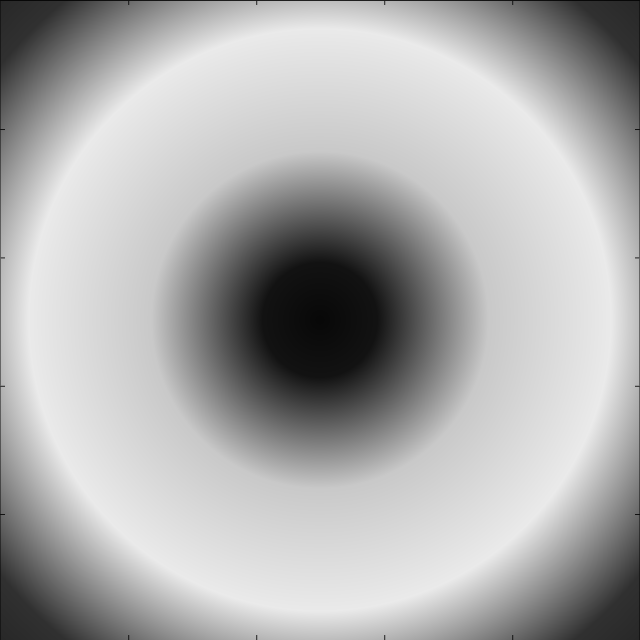
A Shadertoy shader for this background:

```glsl
// Concentric grey rings: a near-black core, a pale annulus and dark corners,
// shaded by a piecewise linear radial profile, with a hairline plot frame
// (open at the bottom) whose tick marks repeat every fifth of the canvas.

// Linear blend from value a at radius r0 to value b at radius r1, clamped outside.
float ramp(float r, float r0, float r1, float a, float b) {
    return mix(a, b, clamp((r - r0) / (r1 - r0), 0.0, 1.0));
}

// Grey level at a distance from the centre.
float radialShade(float r) {
    if (r < 0.09) return ramp(r, 0.0, 0.09, 0.03, 0.072);
    if (r < 0.262) return ramp(r, 0.09, 0.262, 0.072, 0.78);
    if (r < 0.455) return ramp(r, 0.262, 0.455, 0.785, 0.917);
    if (r < 0.638) return ramp(r, 0.455, 0.638, 0.917, 0.19);
    return ramp(r, 0.638, 0.707, 0.19, 0.155);
}

// Fraction of a pixel covered by a band of the given half width.
vec2 bandCoverage(vec2 offset, vec2 halfWidth, vec2 pixel) {
    vec2 high = min(offset + 0.5 * pixel, halfWidth);
    vec2 low = max(offset - 0.5 * pixel, -halfWidth);
    return clamp((high - low) / pixel, 0.0, 1.0);
}

void mainImage(out vec4 fragColor, in vec2 fragCoord) {
    vec2 uv = fragCoord / iResolution.xy;
    vec2 pixel = 1.0 / iResolution.xy;

    // Rings
    float shade = radialShade(length(uv - 0.5));

    // Frame: thin at the left and right, heavier at the top
    vec2 toEdge = min(uv, 1.0 - uv);
    vec2 toFrame = vec2(toEdge.x, 1.0 - uv.y);
    vec2 frame = bandCoverage(toFrame, vec2(0.0007, 0.0013), pixel);

    // Inward ticks, counted from the top left
    vec2 tickStep = vec2(0.2, 0.2005);
    vec2 tickPhase = (vec2(uv.x, 1.0 - uv.y) - vec2(0.0012, 0.002)) / tickStep;
    vec2 toTick = (fract(tickPhase + 0.5) - 0.5) * tickStep;
    vec2 tickLine = bandCoverage(toTick, vec2(0.00065), pixel);
    // Leave out the grid lines that coincide with the border
    tickLine *= step(0.1, toEdge);
    vec2 tickReach = bandCoverage(toEdge, vec2(0.0078), pixel);
    vec2 ticks = tickLine * tickReach.yx;

    float ink = max(max(frame.x, frame.y), max(ticks.x, ticks.y));
    fragColor = vec4(vec3(shade * (1.0 - ink)), 1.0);
}
```
